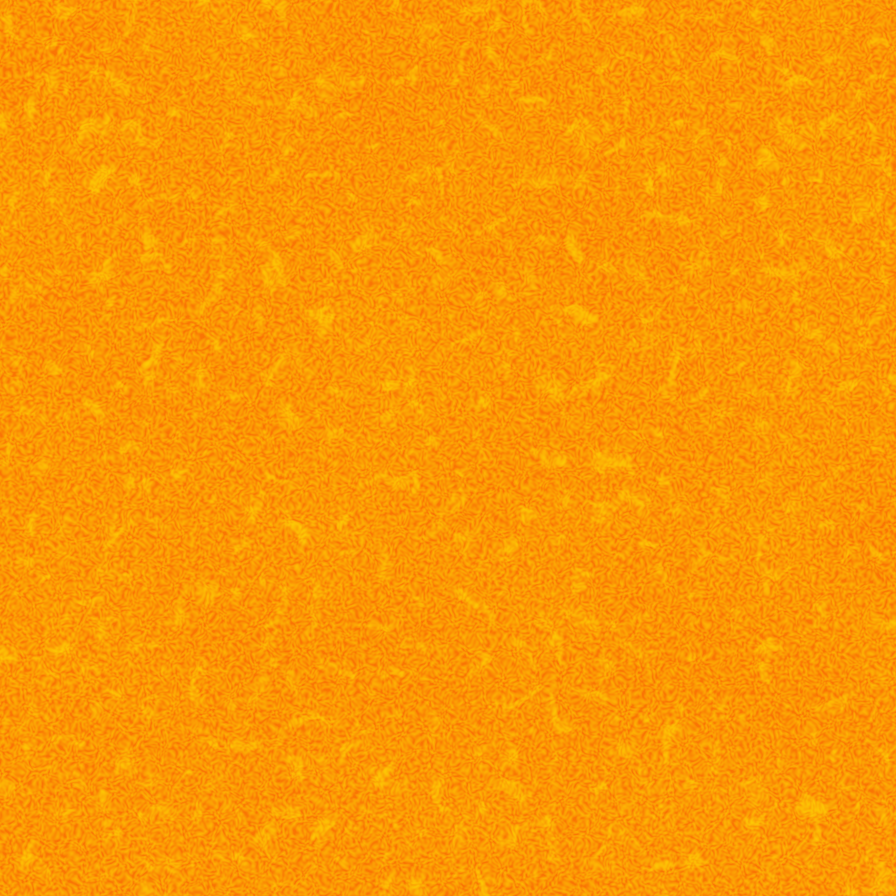
A three.js fragment shader for this texture:

```glsl
// Grainy molten orange surface with small, warped yellow blotches and faint creases.
varying vec2 vUv;

const vec3 EMBER = vec3(0.98, 0.46, 0.02);
const vec3 GLOW = vec3(0.99, 0.80, 0.02);

const float BLOTCH_SCALE = 38.0;
const float GRAIN_SCALE = 245.0;

// Unit gradient vector for a lattice cell
vec2 cellGradient(vec2 cell) {
  vec3 h = fract(cell.xyx * vec3(0.1031, 0.1030, 0.0973));
  h += dot(h, h.yzx + 33.33);
  float angle = 6.28318 * fract((h.x + h.y) * h.z);
  return vec2(cos(angle), sin(angle));
}

// Gradient noise, roughly -0.7 to 0.7
float gradientNoise(vec2 p) {
  vec2 cell = floor(p);
  vec2 f = p - cell;
  vec2 blend = f * f * f * (f * (f * 6.0 - 15.0) + 10.0);
  vec2 right = vec2(1.0, 0.0);
  float a = dot(cellGradient(cell), f);
  float b = dot(cellGradient(cell + right), f - right);
  float c = dot(cellGradient(cell + right.yx), f - right.yx);
  float d = dot(cellGradient(cell + 1.0), f - 1.0);
  return mix(mix(a, b, blend.x), mix(c, d, blend.x), blend.y);
}

// Layered noise with halving amplitude
float fbm(vec2 p) {
  float sum = 0.0;
  float amplitude = 1.0;
  for (int i = 0; i < 3; i++) {
    sum += amplitude * gradientNoise(p);
    p = mat2(1.6, 1.2, -1.2, 1.6) * p + 17.3;
    amplitude *= 0.5;
  }
  return sum;
}

// Pushes points sideways so that shapes bend and branch
vec2 warp(vec2 p, float scale, float strength) {
  vec2 q = p * scale;
  return p + strength * vec2(gradientNoise(q + 5.2), gradientNoise(q + 71.7));
}

// Thin line where a noise value crosses zero
float crease(float value, float width) {
  return 1.0 - smoothstep(0.0, width, abs(value));
}

// Fine specks, skewed towards the dark side
float grain(vec2 p, float scale) {
  vec2 q = mat2(0.86, 0.51, -0.51, 0.86) * p * scale + 31.0;
  float speck = gradientNoise(q);
  return speck - 0.35 * speck * speck;
}

void main() {
  // Blotches and creases share one warped surface
  vec2 surface = warp(vUv, 26.0, 0.024);
  float relief = fbm(surface * BLOTCH_SCALE + 3.0);
  float blotch = smoothstep(0.12, 0.65, relief);
  float fold = crease(gradientNoise(surface * 30.0 + 140.0), 0.13);
  float drift = gradientNoise(vUv * 6.0 + 9.0);

  // Grain follows the folds and fades inside the blotches
  vec2 grainPoint = warp(vUv, 60.0, 0.006);
  float specks = grain(grainPoint, GRAIN_SCALE) * mix(0.68, 0.42, blotch);

  float heat = 0.39 + 0.36 * blotch - 0.07 * fold * (1.0 - blotch);
  heat += 0.07 * drift + specks;
  gl_FragColor = vec4(mix(EMBER, GLOW, clamp(heat, 0.0, 1.0)), 1.0);
}
```
